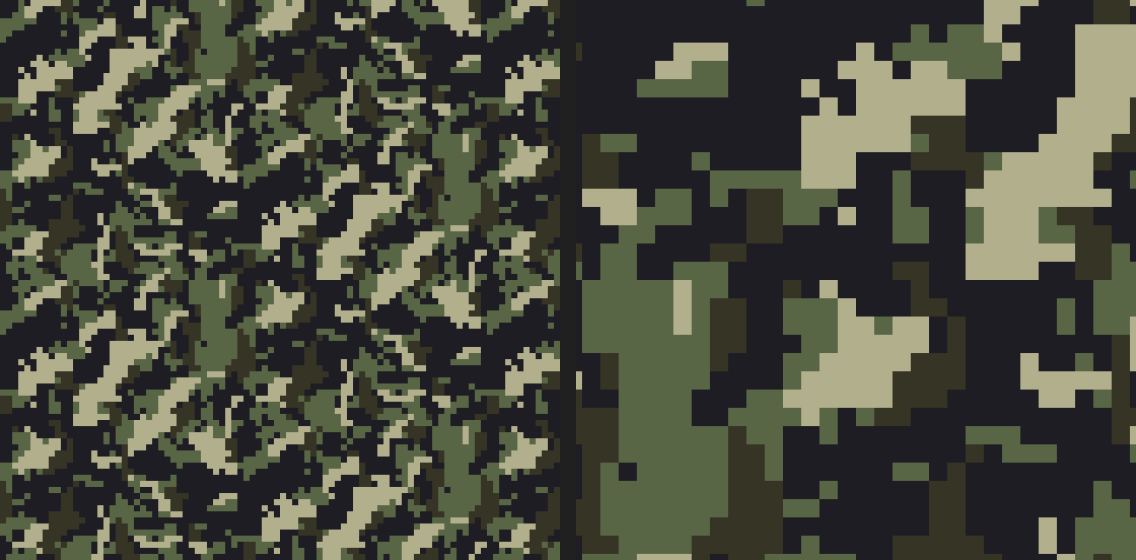
Left, the full canvas; right, a detail of the centre.
A Shadertoy shader for this pattern:

```glsl
// Digital camouflage: square cells coloured by layers of ragged capsules.
// Green, olive, dark and tan shapes are scattered over one tile, which
// repeats in a half-drop lattice. Layered sines roughen every outline.

float hash(float n) { return fract(sin(n * 12.9898) * 4375.85); }

// Shortest offset inside the half-drop lattice, 40 by 48 cells.
vec2 wrapTile(vec2 d) {
    d -= round(d.x / 40.0) * vec2(40.0, 24.0);
    d.y -= 48.0 * round(d.y / 48.0);
    return d;
}

// True where a ragged capsule covers the cell; ranges are (min, max) in cells.
bool covers(vec2 cell, float id, vec2 widthRange, vec2 lengthRange, float angle) {
    vec2 centre = fract(id * vec2(0.75488, 0.56984)) * vec2(40.0, 48.0);
    vec2 d = wrapTile(cell - centre);
    float s = sin(angle), c = cos(angle);
    vec2 q = vec2(c * d.x + s * d.y, c * d.y - s * d.x);
    float hw = hash(id + 0.3), hl = hash(id + 7.7);
    float width = mix(widthRange.x, widthRange.y, hw * hw);
    float halfLength = mix(lengthRange.x, lengthRange.y, hl * hl);

    // Bend the spine, then roughen the outline.
    q.y += 0.6 * sin(0.7 * q.x + 5.0 * id);
    float rough = sin(1.5 * d.x + 0.6 * d.y + 3.1 * id)
                + sin(1.3 * d.y - 0.8 * d.x + 1.7 * id)
                + 0.6 * sin(2.6 * d.x + 2.3 * d.y + id);
    float spine = length(vec2(max(abs(q.x) - halfLength, 0.0), q.y));
    return spine < width * (1.0 + 0.27 * rough);
}

vec3 cellColour(vec2 cell) {
    const vec3 dark = vec3(0.122, 0.115, 0.142);
    vec3 colour = dark;

    // Broad green patches, mostly level.
    for (int i = 0; i < 22; i++) {
        float id = float(i) + 1.0;
        float angle = 1.0 * (hash(id + 2.1) - 0.5);
        if (covers(cell, id, vec2(1.5, 4.2), vec2(2.0, 7.0), angle))
            colour = vec3(0.345, 0.400, 0.270);
    }
    // Small olive patches, mostly upright.
    for (int i = 0; i < 20; i++) {
        float id = float(i) + 41.0;
        float angle = 1.57 + 0.8 * (hash(id + 2.1) - 0.5);
        if (covers(cell, id, vec2(1.1, 2.5), vec2(1.0, 4.0), angle))
            colour = vec3(0.213, 0.203, 0.146);
    }
    // Thin dark cuts in any direction.
    for (int i = 0; i < 26; i++) {
        float id = float(i) + 83.0;
        if (covers(cell, id, vec2(0.6, 1.6), vec2(2.0, 7.0), 3.14 * hash(id + 2.1)))
            colour = dark;
    }
    // Tan streaks and blobs along level, upright and diagonal lines.
    for (int i = 0; i < 19; i++) {
        float id = float(i) + 127.0;
        float angle = 0.785 * floor(4.0 * hash(id + 2.1)) + 0.3 * (hash(id + 4.9) - 0.5);
        if (covers(cell, id, vec2(0.6, 2.6), vec2(1.0, 8.0), angle))
            colour = vec3(0.700, 0.685, 0.550);
    }
    return colour;
}

void mainImage(out vec4 fragColor, in vec2 fragCoord) {
    float pixel = 92.0 / iResolution.y;
    vec2 p = fragCoord * pixel;

    // Blend the cells under this pixel by the area each one covers.
    vec2 first = floor(p - 0.5 * pixel);
    vec2 share = clamp((p + 0.5 * pixel - first - 1.0) / pixel, 0.0, 1.0);
    vec3 colour = vec3(0.0);
    for (int k = 0; k < 4; k++) {
        vec2 corner = vec2(k & 1, k >> 1);
        vec2 part = mix(1.0 - share, share, corner);
        float weight = part.x * part.y;
        if (weight > 0.0) colour += weight * cellColour(first + corner + 0.5);
    }
    fragColor = vec4(colour, 1.0);
}
```
